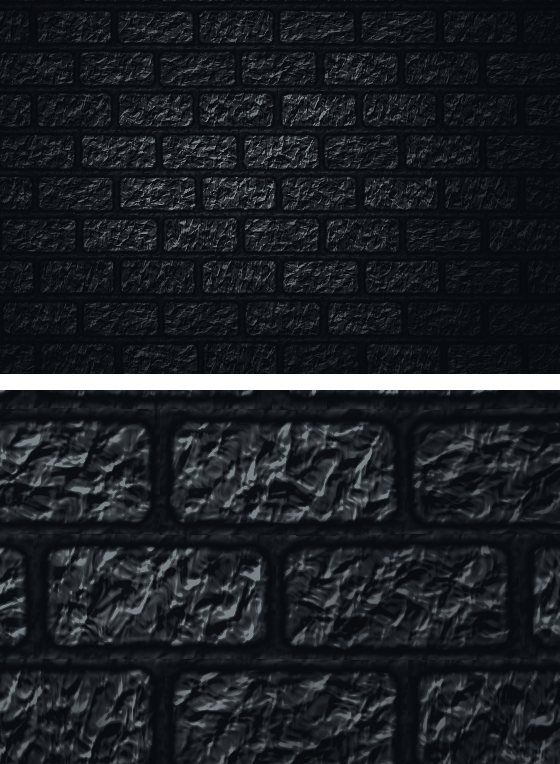
Top: the whole. Bottom: its middle third, enlarged.
This texture is drawn by a WebGL 1 fragment shader. Its source:

```glsl
precision highp float;

uniform vec2 u_resolution;

const vec2 PITCH = vec2(0.217, 0.1115);      // brick plus joint, canvas height = 1
const vec2 BRICK_HALF = vec2(0.0995, 0.0447);
const float CORNER = 0.014;
const float TOP_JOINT = 0.984;
const vec3 INK = vec3(0.027, 0.037, 0.052);
const vec3 SHEEN = vec3(0.40, 0.43, 0.45);

vec2 hash2(vec2 p) {
  vec2 q = vec2(dot(p, vec2(127.1, 311.7)), dot(p, vec2(269.5, 183.3)));
  return fract(sin(q) * 43758.5);
}

float bell(float x, float width) {
  return exp(-x * x / (width * width));
}

// Distance to the nearest scattered cell point
float cellular(vec2 p) {
  vec2 cell = floor(p);
  vec2 f = fract(p);
  float nearest = 4.0;
  for (int j = -1; j <= 1; j++) {
    for (int i = -1; i <= 1; i++) {
      vec2 o = vec2(float(i), float(j));
      vec2 r = o + hash2(cell + o) - f;
      nearest = min(nearest, dot(r, r));
    }
  }
  return sqrt(nearest);
}

// Slow layered sines, roughly -1 to 1
float waves(vec2 p) {
  return 0.5 * sin(p.x + 1.7 * sin(p.y * 0.8))
       + 0.3 * sin(p.y * 2.1 + 1.3 * sin(p.x * 1.6))
       + 0.2 * sin(p.x * 3.7 - p.y * 2.9);
}

// Crumpled paint surface
float paintHeight(vec2 p) {
  p += 0.006 * vec2(waves(p * 70.0), waves(p.yx * 63.0 + 4.0));
  float height = 0.0;
  float freq = 36.0;
  for (int i = 0; i < 3; i++) {
    height += cellular(p * freq + float(i) * 17.3) / freq;
    freq *= 2.1;
  }
  return height * 0.55;
}

// Slope of the paint towards the light
float paintSlope(vec2 p) {
  vec2 stepToLight = vec2(-0.0014, 0.0025);
  return (paintHeight(p) - paintHeight(p + stepToLight)) / length(stepToLight);
}

float roundedBox(vec2 p, vec2 halfSize, float radius) {
  vec2 q = abs(p) - halfSize + radius;
  return length(max(q, 0.0)) + min(max(q.x, q.y), 0.0) - radius;
}

// Soft pool of light, left of centre
float lampGlow(vec2 p) {
  vec2 d = (p - vec2(0.64, 0.57)) / vec2(0.72, 0.62);
  return 0.08 + 0.92 * exp(-1.7 * dot(d, d));
}

// Brick index in xy, position from the brick centre in zw
vec4 brickCell(vec2 p) {
  float down = (TOP_JOINT - p.y) / PITCH.y;
  float row = floor(down);
  float shift = 0.088 + 0.115 * mod(row, 2.0) + 0.0016 * row;
  float along = (p.x - shift) / PITCH.x;
  vec2 local = vec2(fract(along) - 0.5, 0.5 - fract(down)) * PITCH;
  return vec4(floor(along), row, local);
}

float brickTone(vec2 local, vec2 seed, float slope, float edge) {
  float patches = 0.85 + 0.3 * waves(local * 45.0 + seed * 30.0);
  float grain = clamp(0.37 + 0.55 * slope, 0.04, 1.2);
  float glint = 0.45 * smoothstep(0.5, 1.1, slope);
  float rim = 0.16 * bell(edge + 0.004, 0.0025);
  float inset = mix(0.55, 1.0, smoothstep(0.0, 0.012, -edge));
  return (grain * patches * inset + glint + rim) * mix(0.72, 1.15, seed.x);
}

float mortarTone(vec2 local, float slope, float edge) {
  float ridge = smoothstep(0.003, 0.009, edge);
  float bedLine = bell(abs(local.y) - 0.5 * PITCH.y + 0.001, 0.003);
  float grain = clamp(0.6 + 0.5 * slope, 0.15, 1.3);
  return 0.02 + ridge * grain * (0.13 + 0.22 * bedLine);
}

void main() {
  vec2 p = gl_FragCoord.xy / u_resolution.y;

  // Hand-laid courses, uneven bricks
  vec2 bent = p + 0.0013 * vec2(waves(p * 19.0), waves(p * 14.0 + 2.0));
  vec4 brick = brickCell(bent);
  vec2 seed = hash2(brick.xy + 7.0);
  vec2 local = brick.zw;
  vec2 centre = (seed - 0.5) * vec2(0.004, 0.0016);
  vec2 halfSize = BRICK_HALF - 0.002 * seed.yx;
  float edge = roundedBox(local - centre, halfSize, CORNER);
  edge += 0.0011 * waves(p * 130.0);

  // Each brick has its own grain direction
  vec2 stretch = vec2(mix(0.75, 1.3, seed.y), mix(1.1, 0.7, seed.y));
  float slope = paintSlope(p * stretch + seed * 3.0);

  float face = smoothstep(0.0025, -0.0025, edge);
  float tone = mix(mortarTone(local, slope, edge),
                   brickTone(local, seed, slope, edge), face);
  tone *= lampGlow(p);
  gl_FragColor = vec4(mix(INK, SHEEN, clamp(tone, 0.0, 1.2)), 1.0);
}
```
